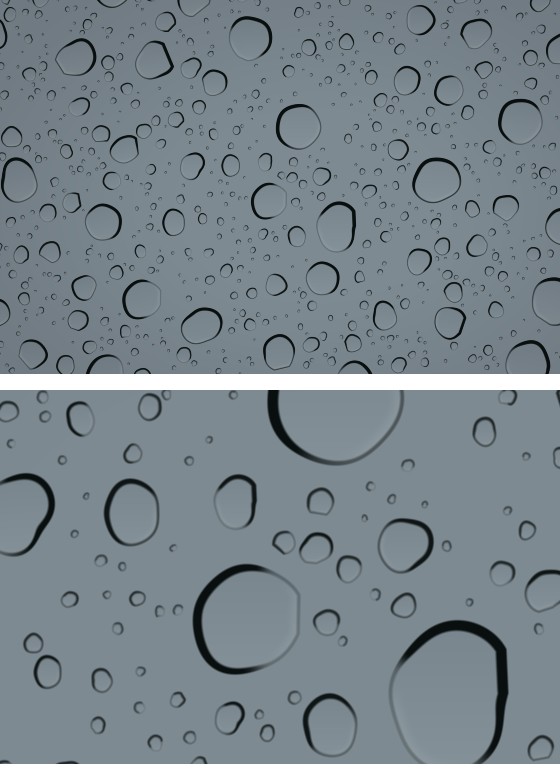
Top, the full canvas; bottom, a detail of the centre.
Write a Shadertoy shader that draws this texture.

```glsl
// Water drops on a cool grey pane: four sizes of drop sit on turned, jittered grids.
// Small drops give way to larger ones; each has a wobbly outline and a dark rim
// that is heavy towards the top and thin or broken on the far side.

const vec3 PANE_LIGHT = vec3(0.492, 0.542, 0.572);
const vec3 PANE_DARK  = vec3(0.435, 0.476, 0.507);
const vec3 RIM_DARK   = vec3(0.035, 0.055, 0.053);
const vec3 GLINT      = vec3(0.60, 0.65, 0.67);

const int LAYERS = 4;
// Cell size, smallest radius, largest radius, share of cells filled
const vec4 LAYER[LAYERS] = vec4[LAYERS](
    vec4(0.200, 0.034, 0.066, 0.88),
    vec4(0.105, 0.014, 0.030, 0.90),
    vec4(0.055, 0.007, 0.014, 0.80),
    vec4(0.033, 0.003, 0.0065, 0.55));
const float RIM_STRENGTH[LAYERS] = float[LAYERS](1.0, 0.95, 0.80, 0.62);

const float RIM_THICK = 0.135;  // heavy side, relative to radius
const float RIM_THIN  = 0.035;  // far side, relative to radius
const float RIM_FLOOR = 0.0009; // least rim width, canvas units
const float SOFTNESS  = 0.0012; // least edge blur, canvas units
const float REACH     = 1.2;    // furthest outline, relative to radius
const float CLEARANCE = 1.12;   // gap kept between drops of unlike size

float hash(vec2 p) {
    return fract(sin(dot(p, vec2(127.1, 311.7))) * 43758.5453);
}

mat2 layerTurn(int layer) {
    float a = 0.35 + 0.83 * float(layer);
    return mat2(cos(a), sin(a), -sin(a), cos(a));
}

vec2 cellOf(vec2 p, int layer) {
    return floor(layerTurn(layer) * p / LAYER[layer].x);
}

// Centre in xy, radius in z (0 for an empty cell), seed in w
vec4 dropIn(vec2 cell, int layer) {
    vec4 l = LAYER[layer];
    vec2 key = cell + 37.0 * float(layer + 1);
    float radius = mix(l.y, l.z, pow(hash(key + 0.31), 1.3));
    vec2 jitter = vec2(hash(key + 5.7), hash(key + 9.2)) - 0.5;
    vec2 at = cell + 0.5 + jitter * (1.0 - 2.0 * REACH * radius / l.x);
    vec2 centre = transpose(layerTurn(layer)) * at * l.x;
    return vec4(centre, radius * step(hash(key + 2.4), l.w), hash(key + 7.9));
}

// True when no larger drop crowds this one
bool isClear(vec4 drop, int layer) {
    for (int big = 0; big < layer; big++) {
        vec2 home = cellOf(drop.xy, big);
        for (int k = 0; k < 9; k++) {
            vec4 other = dropIn(home + vec2(k % 3 - 1, k / 3 - 1), big);
            if (other.z > 0.0 && distance(drop.xy, other.xy) < CLEARANCE * (drop.z + other.z))
                return false;
        }
    }
    return true;
}

// Signed distance to an uneven oval, sometimes flattened along its lower side
float outline(vec2 q, float radius, float seed) {
    float angle = atan(q.y, q.x);
    float lean = 1.15 + 1.5 * (hash(vec2(seed, 1.0)) - 0.5);
    float oval = 0.13 * hash(vec2(seed, 2.0));
    float pear = 0.055 * hash(vec2(seed, 3.0));
    float shape = 0.98 + oval * cos(2.0 * (angle - lean)) + pear * cos(3.0 * angle + 6.3 * seed)
                + 0.014 * cos(5.0 * angle + 17.0 * seed);
    float d = length(q) - radius * shape;
    float cutAngle = -1.2 + 3.6 * (hash(vec2(seed, 4.0)) - 0.5);
    float cut = mix(0.76, 1.25, hash(vec2(seed, 5.0)));
    return max(d, dot(q, vec2(cos(cutAngle), sin(cutAngle))) - cut * radius);
}

vec3 paintDrop(vec3 color, vec2 q, float radius, float seed, float strength, float blur) {
    float depth = -outline(q, radius, seed);
    float inside = smoothstep(-blur, blur, depth);

    // Heavy side points roughly upwards
    float heavyAngle = 1.57 + 3.4 * (hash(vec2(seed, 6.0)) - 0.5);
    vec2 dir = q / max(length(q), 1e-5);
    float facing = dot(dir, vec2(cos(heavyAngle), sin(heavyAngle)));
    float ripple = 0.12 * sin(4.0 * atan(q.y, q.x) + 20.0 * seed);
    float heavy = smoothstep(-0.75, 0.85, facing + ripple);
    float width = radius * mix(RIM_THIN, RIM_THICK, heavy) + RIM_FLOOR;
    float rim = 1.0 - smoothstep(width - blur, width + blur * 1.5, depth);
    float broken = mix(0.25, 0.8, hash(vec2(seed, 7.0)));
    rim *= strength * mix(broken, 1.0, smoothstep(0.0, 0.5, heavy));

    // Pale lens, lighter below, with a faint glint on the far edge
    vec3 lens = color + vec3(0.022, 0.021, 0.018) * (0.15 - q.y / radius);
    float far = smoothstep(0.5, 1.0, -facing);
    float glint = far * (1.0 - smoothstep(0.0, 0.18 * radius + blur, depth - width));
    lens = mix(lens, GLINT, 0.35 * glint);
    return mix(color, mix(lens, RIM_DARK, rim), inside);
}

void mainImage(out vec4 fragColor, in vec2 fragCoord) {
    vec2 p = fragCoord / iResolution.y;
    vec2 uv = fragCoord / iResolution.xy;
    float blur = max(SOFTNESS, 0.6 / iResolution.y);

    // Pane, dimmer towards the top left and the corners
    vec2 fromGlow = (uv - vec2(0.56, 0.45)) * vec2(1.0, 0.95);
    vec3 color = mix(PANE_LIGHT, PANE_DARK, smoothstep(0.18, 0.74, length(fromGlow)));

    for (int layer = 0; layer < LAYERS; layer++) {
        vec4 drop = dropIn(cellOf(p, layer), layer);
        vec2 q = p - drop.xy;
        if (drop.z > 0.0 && length(q) < REACH * drop.z + 2.0 * blur && isClear(drop, layer))
            color = paintDrop(color, q, drop.z, drop.w, RIM_STRENGTH[layer], blur);
    }
    fragColor = vec4(color, 1.0);
}
```
